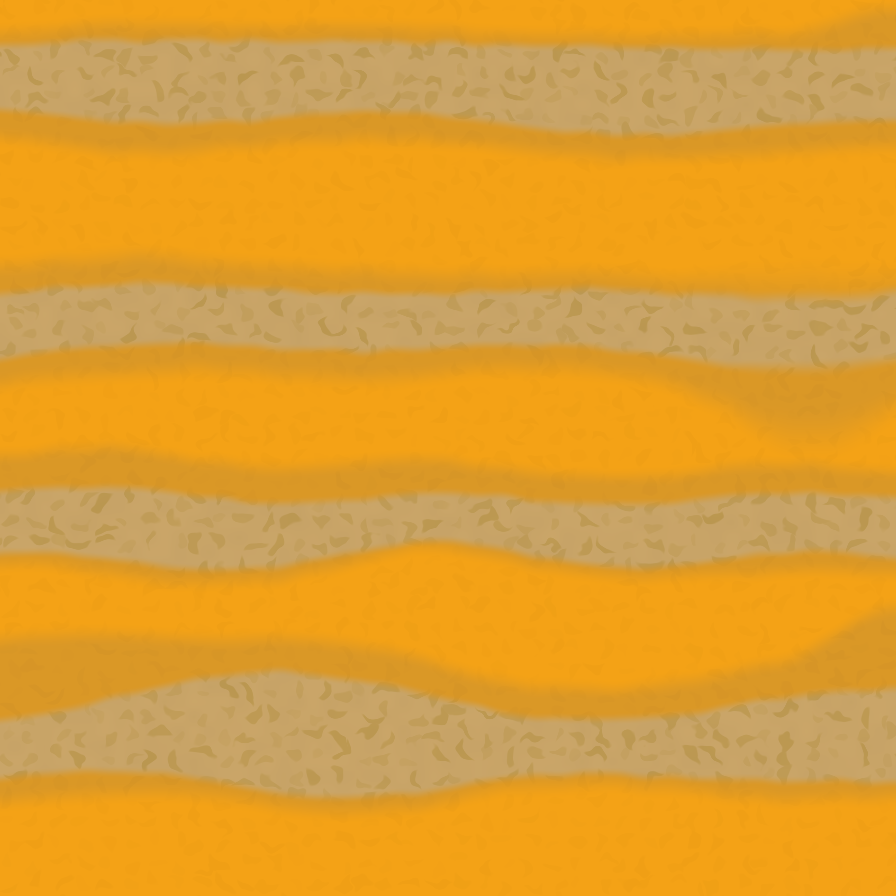
Give the GLSL for this pattern, as a Shadertoy shader.

```glsl
float hash(vec2 p) {
    p = fract(p * vec2(0.1031, 0.1137));
    p += dot(p, p.yx + 33.33);
    return fract((p.x + p.y) * p.x * 17.0);
}

float noise(vec2 p) {
    vec2 i = floor(p), f = fract(p);
    f = f * f * (3.0 - 2.0 * f);
    return mix(mix(hash(i), hash(i + vec2(1, 0)), f.x),
               mix(hash(i + vec2(0, 1)), hash(i + vec2(1, 1)), f.x), f.y);
}

// Strength of the bent, randomly turned flakes in the sediment
float flakes(vec2 p) {
    p += 0.35 * (vec2(noise(p * 2.6), noise(p * 2.6 + 41.0)) - 0.5);
    vec2 cell = floor(p);
    float strength = 0.0;
    for (int j = -1; j <= 1; j++)
    for (int i = -1; i <= 1; i++) {
        vec2 id = cell + vec2(i, j);
        float seed = hash(id + 7.0);
        vec2 q = p - id - 0.2 - 0.6 * vec2(hash(id + 19.0), hash(id + 53.0));
        float turn = 6.2832 * hash(id + 87.0);
        q = mat2(cos(turn), sin(turn), -sin(turn), cos(turn)) * q;
        q.y += 0.9 * q.x * q.x - 0.06;
        float d = length(q / vec2(0.3 + 0.22 * seed, 0.15 + 0.1 * hash(id + 31.0)));
        strength = max(strength, (0.25 + 0.75 * seed) * (1.0 - smoothstep(0.8, 1.12, d)));
    }
    return strength;
}

float maxOf(vec4 v) {
    return max(max(v.x, v.y), max(v.z, v.w));
}

// Soft mask of four layers at once, measured downward
float layers(float y, vec4 top, vec4 bottom, vec4 soft) {
    return maxOf(smoothstep(-soft, soft, y - top) * smoothstep(-soft, soft, bottom - y));
}

void mainImage(out vec4 fragColor, in vec2 fragCoord) {
    vec2 uv = fragCoord / iResolution.xy;
    float x = uv.x;
    float y = 1.0 - uv.y + 0.005 * (noise(uv * vec2(32, 20)) - 0.5);

    // Wavy edges of the four sand layers
    vec4 top = vec4(0.050, 0.325, 0.553, 0.781)
        + vec4(-0.005, 0.005, 0.006, 0.020) * sin(vec4(5.0, 12.6, 16.3, 9.5) * x + vec4(0.3, 2.74, 2.92, 1.86))
        + vec4(0.0, -0.004, 0.005, 0.011) * sin(vec4(1.0, 6.28, 4.0, 6.0) * x - vec4(0.0, 0.0, 1.0, 3.6));
    vec4 bottom = vec4(0.136, 0.394, 0.624, 0.874)
        + vec4(0.009, 0.008, 0.013, 0.011) * sin(vec4(12.5, 12.7, 14.3, 9.0) * x - vec4(0.8, 3.38, 2.15, 2.03))
        + vec4(0.008, 0.010, 0.006, 0.006) * sin(vec4(4.0, 6.0, 6.0, 15.0) * x + vec4(-2.0, -3.8, 1.57, -4.1));

    // Shaded margins, swelling toward the sides
    float left = 1.0 - smoothstep(0.0, 0.28, x);
    float right = smoothstep(0.87, 1.0, x);
    float pocket = exp(-pow((x - 0.91) / 0.1, 2.0));
    float wobble = 0.012 * (noise(vec2(x * 7.0, 3.0)) - 0.5);
    vec4 above = mix(vec4(0.014, 0.030, 0.042, 0.036), vec4(0.014, 0.012, 0.028, 0.036), x)
        + vec4(0.030, 0.0, 0.0, 0.055) * right + vec4(0.0, 0.0, 0.0, 0.055) * left + wobble;
    vec4 below = vec4(0.028, 0.028, 0.013, 0.014) + vec4(0.004, 0.0, 0.0, 0.012) * left
        + vec4(0.0, 0.045, 0.006, 0.004) * pocket + wobble;
    below.z -= 0.009 * exp(-pow((x - 0.45) / 0.06, 2.0));
    vec4 soft = vec4(0.014, 0.016 + 0.018 * pocket, 0.013, 0.014);
    float shade = layers(y, top - above, bottom + below, soft);
    float sand = layers(y, top, bottom, vec4(0.007, 0.007 + 0.005 * pocket, 0.007, 0.007));

    // Colours
    float fleck = flakes(uv * vec2(38, 42));
    vec3 orange = mix(vec3(0.957, 0.635, 0.085), vec3(0.855, 0.595, 0.150), shade);
    orange *= 1.0 - 0.018 * fleck;
    vec3 grain = mix(vec3(0.785, 0.643, 0.405), vec3(0.735, 0.595, 0.315), fleck);
    grain *= 0.99 + 0.02 * noise(uv * 60.0);
    fragColor = vec4(mix(orange, grain, sand), 1.0);
}
```
